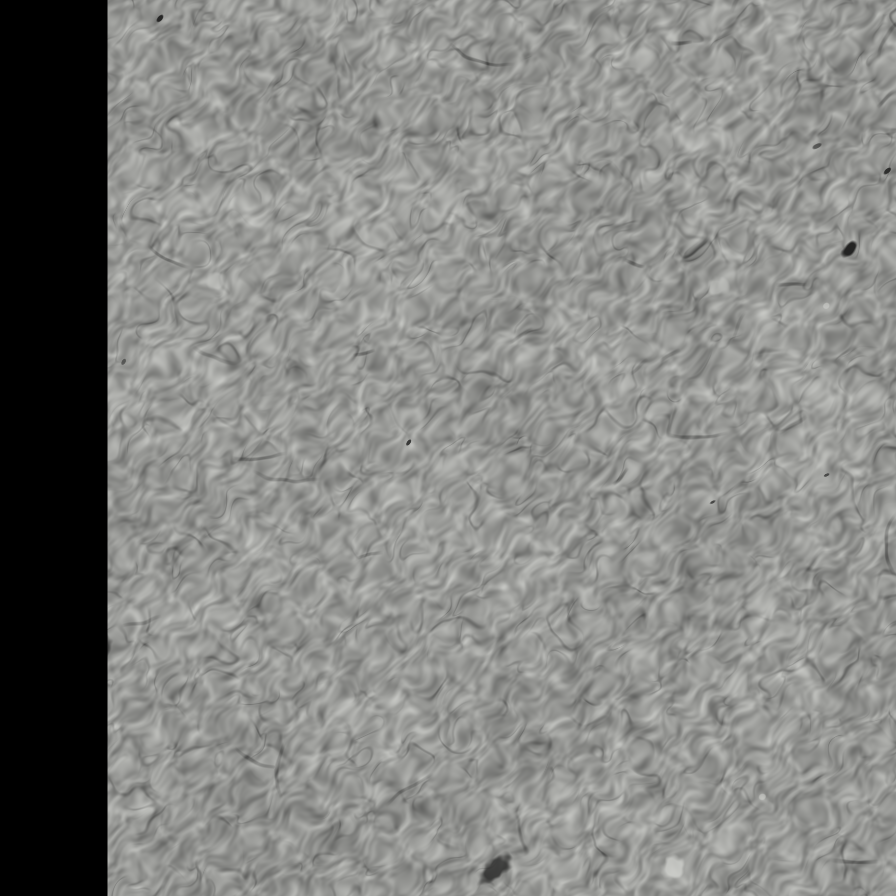
A Shadertoy shader for this texture:

```glsl
// Rough grey recycled paper with creases, fibres and dark specks beside a black strip.

vec2 hash2(vec2 p) {
    vec3 q = fract(p.xyx * vec3(0.1031, 0.1030, 0.0973));
    q += dot(q, q.yzx + 33.33);
    return fract((q.xx + q.yz) * q.zy);
}

vec2 gradientAt(vec2 cell) {
    float angle = 6.2832 * hash2(cell + 400.0).x;
    return vec2(cos(angle), sin(angle));
}

float gradientNoise(vec2 p) {
    vec2 i = floor(p), f = p - i;
    vec2 u = f * f * f * (f * (f * 6.0 - 15.0) + 10.0);
    vec2 e = vec2(0.0, 1.0);
    float bottom = mix(dot(gradientAt(i), f), dot(gradientAt(i + e.yx), f - e.yx), u.x);
    float top = mix(dot(gradientAt(i + e), f - e), dot(gradientAt(i + e.yy), f - e.yy), u.x);
    return mix(bottom, top, u.y);
}

vec2 rotate(vec2 p, float angle) {
    float c = cos(angle), s = sin(angle);
    return vec2(c * p.x + s * p.y, c * p.y - s * p.x);
}

// Thin dark lines along the zero crossings of noise, kept in patches only
float creases(vec2 p, float scale) {
    float line = 1.0 - smoothstep(0.0, 0.13, abs(gradientNoise(p * scale)));
    return line * smoothstep(0.02, 0.4, gradientNoise(p * scale * 0.6 + 71.0));
}

// Pulp relief: soft clouds, mottling and curly grain that leans to the upper right
float pulp(vec2 uv) {
    vec2 curl = vec2(gradientNoise(uv * 32.0), gradientNoise(uv * 32.0 + 50.0));
    vec2 warped = uv + 0.014 * curl;
    vec2 grain = rotate(warped, 0.8) * vec2(0.65, 1.15);
    float tone = 0.06 * gradientNoise(uv * 6.0 + 9.0);
    tone += 0.08 * gradientNoise(uv * 24.0 + 20.0);
    tone += 0.165 * gradientNoise(grain * 72.0);
    tone += 0.13 * gradientNoise(grain * 125.0 + 30.0);
    tone -= 0.11 * creases(warped, 36.0);
    tone -= 0.08 * creases(grain + 3.0, 55.0);
    return tone;
}

// Curved hair-thin fibres with tapered ends
float fibres(vec2 uv) {
    float cover = 0.0;
    for (int i = 0; i < 26; i++) {
        vec2 seed = vec2(float(i), 17.0);
        vec2 shape = hash2(seed + 60.0);
        vec2 q = rotate(uv - hash2(seed), 2.4 * shape.x - 0.7);
        float halfLength = mix(0.012, 0.04, shape.y * shape.y);
        q.y += (shape.x - 0.5) * 18.0 * q.x * q.x + 0.004 * gradientNoise(uv * 40.0);
        float taper = max(0.0, 1.0 - q.x * q.x / (halfLength * halfLength));
        float line = 1.0 - smoothstep(0.0006, 0.0032, abs(q.y));
        cover = max(cover, line * taper * mix(0.4, 1.0, hash2(seed + 90.0).x));
    }
    return cover;
}

// Ragged elongated flecks; large ones are rare
float flecks(vec2 uv, float group, int count, float largest, float stretch) {
    float cover = 0.0;
    float ragged = 0.35 * gradientNoise(uv * 110.0) + 0.3 * gradientNoise(uv * 60.0);
    for (int i = 0; i < count; i++) {
        vec2 seed = vec2(float(i), group);
        vec2 shape = hash2(seed + 35.0);
        float size = mix(0.0035, largest, pow(shape.x, 3.0));
        vec2 q = rotate(uv - hash2(seed), 0.3 + 0.8 * shape.y);
        float d = length(q * vec2(1.0, stretch)) / size + ragged;
        float strength = mix(0.5, 1.0, hash2(seed + 80.0).x);
        cover = max(cover, strength * (1.0 - smoothstep(0.6, 1.15, d)));
    }
    return cover;
}

void mainImage(out vec4 fragColor, in vec2 fragCoord) {
    vec2 uv = fragCoord / iResolution.xy;

    // Paper tone with its inclusions
    float tone = 0.597 + pulp(uv);
    tone -= 0.2 * fibres(uv);
    tone = mix(tone, 0.13, flecks(uv, 5.0, 13, 0.022, 2.0));
    tone = mix(tone, 0.82, 0.8 * flecks(uv, 140.0, 6, 0.014, 1.2));
    vec3 paper = tone * vec3(0.998, 1.004, 0.985);

    // Black strip along the left edge
    float pixel = 1.0 / iResolution.x;
    float onPaper = smoothstep(0.12 - pixel, 0.12 + pixel, uv.x);
    fragColor = vec4(paper * onPaper, 1.0);
}
```
